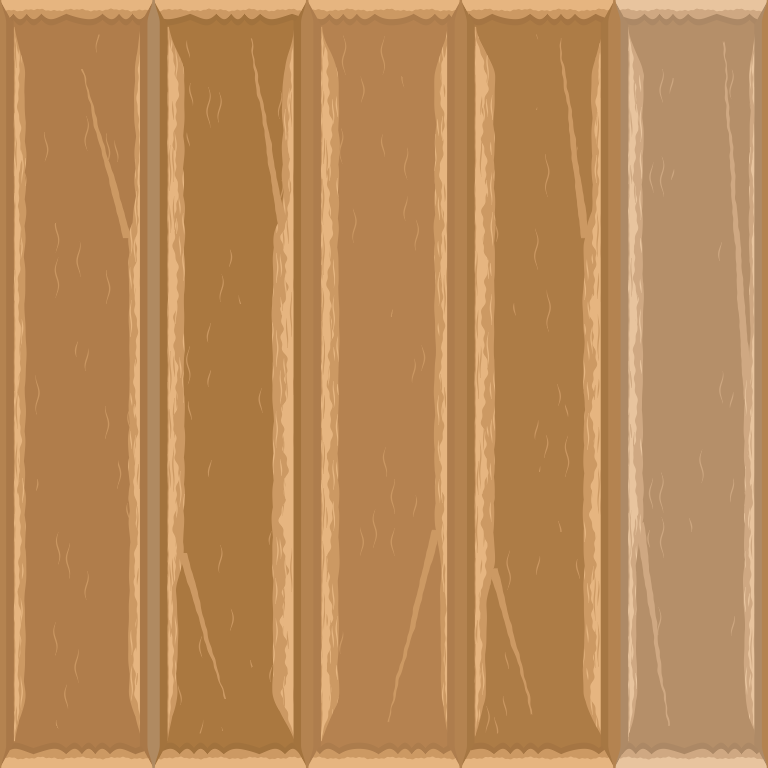
Give the GLSL for this texture, as a Shadertoy shader.

```glsl
// Five upright wooden planks with worn bright edges, split grain and scalloped ends.
#define PLANKS 5.0
#define SEAM_HALF 0.0080
#define BEVEL 0.0178
#define CAP_LIGHT 0.013
#define CAP_DEPTH 0.022
#define CRACK_HALF 0.0048
#define STREAK_HALF 0.0009
#define MID_WOOD vec3(0.80, 0.60, 0.39)
#define LIGHT_WOOD vec3(0.90, 0.71, 0.50)
#define SEAM_WOOD vec3(0.705, 0.515, 0.315)
#define PALE_SHIFT vec3(0.01, 0.06, 0.12)
#define TAU 6.2832

// Plank tones and widths of the worn left and right edges
const vec3 FACES[5] = vec3[5](vec3(0.69, 0.49, 0.295), vec3(0.665, 0.47, 0.25),
    vec3(0.71, 0.51, 0.315), vec3(0.68, 0.485, 0.275), vec3(0.70, 0.50, 0.29));
const vec2 EDGES[5] = vec2[5](vec2(0.014, 0.016), vec2(0.021, 0.029),
    vec2(0.022, 0.018), vec2(0.025, 0.024), vec2(0.018, 0.015));

// Cracks: tip xy, root xy, with x across one plank; off-canvas means none
const vec4 UPPER[5] = vec4[5](vec4(0.53, 0.91, 0.83, 0.69), vec4(0.63, 0.95, 0.85, 0.69),
    vec4(0.5, 3.0, 0.9, 2.0), vec4(0.645, 0.95, 0.81, 0.69), vec4(0.71, 0.945, 0.87, 0.48));
const vec4 LOWER[5] = vec4[5](vec4(0.5, -3.0, 0.1, -2.0), vec4(0.46, 0.09, 0.19, 0.28),
    vec4(0.525, 0.06, 0.84, 0.31), vec4(0.47, 0.07, 0.21, 0.26), vec4(0.35, 0.055, 0.165, 0.32));

float hash(vec2 p) {
    return fract(sin(dot(p, vec2(127.1, 311.7))) * 43758.55);
}

// Antialiased coverage of a signed distance in canvas units
float cover(float d) {
    return clamp(0.5 - d * iResolution.y, 0.0, 1.0);
}

// Layered sines that repeat over the canvas height
float wobble(float y, float seed) {
    y *= TAU;
    return 0.5 * sin(y * 4.0 + seed) + 0.3 * sin(y * 11.0 + seed * 2.3)
         + 0.2 * sin(y * 27.0 + seed * 4.1);
}

// One tapered, bent vertical dash in some of the grid cells
float streaks(vec2 p, vec2 grid, float density, float seed) {
    vec2 g = p * grid;
    g.y += hash(vec2(floor(g.x), seed));
    vec2 id = floor(g) + seed * 17.0, f = fract(g) - 0.5;
    float t = f.y / mix(0.12, 0.48, hash(id + 3.1));
    float bend = 0.4 * (hash(id + 5.7) - 0.5) + 0.16 * sin(f.y * 9.0 + id.x);
    float d = abs(f.x - bend) / grid.x - STREAK_HALF * (1.0 - t * t);
    return cover(d) * step(hash(id), density) * step(abs(t), 1.0);
}

// Worn edge: x = middle tone, y = bright ridge; s runs inward from its rim
vec2 wornEdge(float s, float y, float width, float seed) {
    float e = min(y, 1.0 - y);
    float inner = width * smoothstep(0.03, 0.10, e) + 0.0012 * wobble(y, seed)
                + 0.0015 * abs(sin(y * 58.0 + seed + 2.0 * sin(y * 17.0)));
    float rim = 0.0006 * wobble(y * 3.0, seed + 2.0);
    float ridge = inner * (0.50 + 0.22 * wobble(y * 2.0, seed + 4.0));
    float ends = cover(0.035 - e);
    return ends * vec2(cover(max(rim - s, s - inner)),
                       cover(max(rim + 0.0015 - s, s - ridge)));
}

float crack(vec2 p, vec4 c, float seed) {
    float t = (p.y - c.w) / (c.y - c.w);
    float center = mix(c.z, c.x, t) / PLANKS + 0.0025 * t * wobble(p.y * 2.0, seed);
    float halfWidth = CRACK_HALF * (1.0 - t) + 0.0008 + 0.0006 * wobble(p.y * 3.0, seed);
    return cover(max(abs(p.x - center) - halfWidth, 0.2 * max(-t, t - 1.0)));
}

// The worn edge thins where a crack has split away from it
float thinning(float y, vec4 c) {
    return mix(1.0, 0.55, smoothstep(-0.01, 0.05, (y - c.w) * sign(c.y - c.w)));
}

void mainImage(out vec4 fragColor, in vec2 fragCoord) {
    vec2 uv = fragCoord / iResolution.xy;
    float column = min(floor(uv.x * PLANKS), PLANKS - 1.0);
    int i = int(column);
    float u = uv.x * PLANKS - column, y = uv.y, seed = column * 2.7 + 1.0;
    vec2 p = vec2(u / PLANKS, y);
    float side = min(u, 1.0 - u) / PLANKS, end = min(y, 1.0 - y);

    // Edge wear and cracks
    vec2 width = EDGES[i];
    width.y *= thinning(y, UPPER[i]);
    if (LOWER[i].z > 0.5) width.y *= thinning(y, LOWER[i]);
    else width.x *= thinning(y, LOWER[i]);
    vec2 wear = max(wornEdge(p.x - 0.018, y, width.x, seed),
                    wornEdge(0.185 - p.x, y, width.y, seed + 9.0));
    float split = max(crack(p, UPPER[i], seed), crack(p, LOWER[i], seed + 5.0));

    // Face, grain dashes and ridges
    vec3 face = FACES[i];
    float patchy = 0.11 + 0.10 * sin(y * 13.0 + seed * 3.0) * sin(u * 8.0 + seed);
    float grain = streaks(uv, vec2(75.0, 17.0), patchy, 1.0) * cover(0.045 - end);
    vec3 color = mix(face, MID_WOOD, max(max(wear.x, split), grain * 0.9));
    color = mix(color, LIGHT_WOOD, wear.x * streaks(uv, vec2(190.0, 19.0), 0.55, 2.0));
    color = mix(color, LIGHT_WOOD, wear.y);
    color = mix(color, MID_WOOD, wear.y * streaks(uv, vec2(210.0, 15.0), 0.5, 3.0));

    // Shaded bevel, then scalloped ends with mitred corners
    color = mix(color, face * 0.96, cover(side - BEVEL));
    float phase = seed + 4.0 * step(0.5, y);
    float lobes = abs(sin(u * 23.0 + phase + 1.5 * sin(u * 9.0 + phase)));
    float mitre = 0.55 * end - side;
    color = mix(color, face * 0.95, cover(max(end - CAP_DEPTH - 0.004 - 0.007 * lobes, mitre)));
    color = mix(color, MID_WOOD, cover(max(end - CAP_DEPTH + 0.004 - 0.007 * lobes, mitre)));
    color = mix(color, LIGHT_WOOD, cover(max(end - CAP_LIGHT - 0.002 * wobble(u, phase), mitre)));
    color += PALE_SHIFT * step(3.5, column);

    // Seams, the second one weathered paler
    float seam = floor(uv.x * PLANKS + 0.5);
    vec3 seamColor = SEAM_WOOD + (1.0 - step(0.5, abs(seam - 1.0))) * vec3(-0.015, 0.025, 0.065);
    float seamHalf = SEAM_HALF * mix(0.2, 1.0, smoothstep(0.0, 0.03, end));
    color = mix(color, seamColor, cover(side - seamHalf));
    fragColor = vec4(color, 1.0);
}
```
